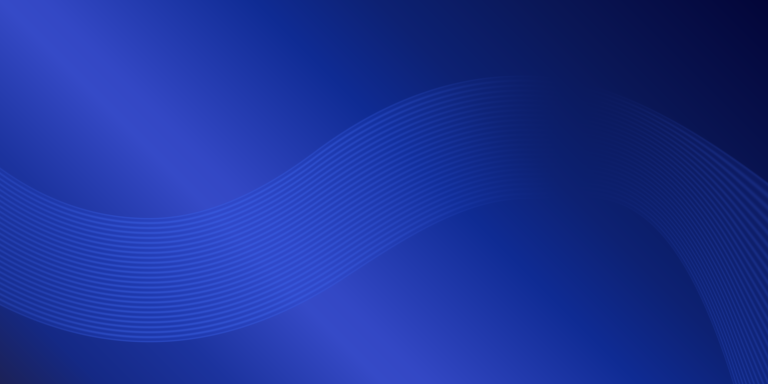
Give the GLSL for this background, as a Shadertoy shader.

```glsl
// A diagonal blue gradient crossed by a wide wavy ribbon of fine lines.
// The gradient blends colour stops along x + y; the ribbon lies between two
// smooth cubic curves, and its lines divide the height between them evenly.

const float TAU = 6.2831853;
const float LINE_COUNT = 25.0;
const vec3 RIBBON_BLUE = vec3(0.14, 0.27, 0.80);
const vec3 LINE_BLUE = vec3(0.25, 0.41, 0.94);

// Colour stops: rgb and position along the diagonal
const vec4 STOPS[9] = vec4[9](
    vec4(0.11, 0.13, 0.34, -1.00),
    vec4(0.08, 0.16, 0.52, -0.74),
    vec4(0.11, 0.20, 0.62, -0.40),
    vec4(0.21, 0.29, 0.78,  0.00),
    vec4(0.20, 0.28, 0.77,  0.12),
    vec4(0.06, 0.17, 0.58,  0.66),
    vec4(0.05, 0.13, 0.45,  0.98),
    vec4(0.04, 0.09, 0.34,  1.40),
    vec4(0.01, 0.02, 0.22,  2.00));

// Curve knots: x, height, slope
const vec3 UPPER_EDGE[5] = vec3[5](
    vec3(0.00, 0.563, -0.72), vec3(0.39, 0.432, 0.0),
    vec3(0.82, 0.605, 0.75), vec3(1.36, 0.803, 0.0),
    vec3(2.00, 0.523, -0.75));
const vec3 LOWER_EDGE[5] = vec3[5](
    vec3(0.00, 0.206, -0.50), vec3(0.39, 0.109, 0.0),
    vec3(0.90, 0.278, 0.66), vec3(1.37, 0.482, 0.0),
    vec3(1.91, 0.000, -3.20));

vec3 diagonalGradient(float t) {
    vec3 color = STOPS[0].rgb;
    for (int i = 1; i < 9; i++) {
        float blend = clamp((t - STOPS[i - 1].w) / (STOPS[i].w - STOPS[i - 1].w), 0.0, 1.0);
        color = mix(color, STOPS[i].rgb, blend);
    }
    return color;
}

// Cubic Hermite segment from knot a to knot b
float hermite(vec3 a, vec3 b, float x) {
    float span = b.x - a.x;
    float u = (x - a.x) / span;
    float v = 1.0 - u;
    return mix(a.y, b.y, u * u * (3.0 - 2.0 * u))
         + span * u * v * (a.z * v - b.z * u);
}

// Piecewise curve, continued straight past its last knot
float curveHeight(vec3 knots[5], float x) {
    float height = knots[4].y + knots[4].z * (x - knots[4].x);
    for (int i = 3; i >= 0; i--) {
        if (x < knots[i + 1].x) height = hermite(knots[i], knots[i + 1], x);
    }
    return height;
}

// Ribbon strength along x: strong at left, hidden past the crest, faint at right
float ribbonFade(float x) {
    float left = mix(0.55, 1.0, smoothstep(0.0, 0.40, x));
    left *= 1.0 - smoothstep(0.65, 1.48, x);
    return left + 0.42 * smoothstep(1.50, 1.95, x);
}

void mainImage(out vec4 fragColor, in vec2 fragCoord) {
    vec2 p = fragCoord / iResolution.y;
    p.x *= 2.0 * iResolution.y / iResolution.x;
    float pixel = 1.0 / iResolution.y;

    vec3 color = diagonalGradient(p.x + p.y - 1.0);

    // Position across the ribbon: 0 at the lower edge, 1 at the upper
    float lower = curveHeight(LOWER_EDGE, p.x);
    float upper = curveHeight(UPPER_EDGE, p.x);
    float across = (p.y - lower) / (upper - lower);
    float soft = max(fwidth(across), pixel);
    float inside = smoothstep(-soft, soft, across)
                 * (1.0 - smoothstep(1.0 - soft, 1.0 + soft, across));

    // Faint body, then soft lines that merge when too fine to resolve
    float lines = pow(0.5 + 0.5 * cos(TAU * LINE_COUNT * across), 1.5);
    lines = mix(lines, 0.42, smoothstep(0.35, 0.8, LINE_COUNT * soft));
    float strength = inside * ribbonFade(p.x);
    color = mix(color, RIBBON_BLUE, 0.32 * strength);
    color = mix(color, LINE_BLUE, 0.42 * lines * strength);

    fragColor = vec4(color, 1.0);
}
```
